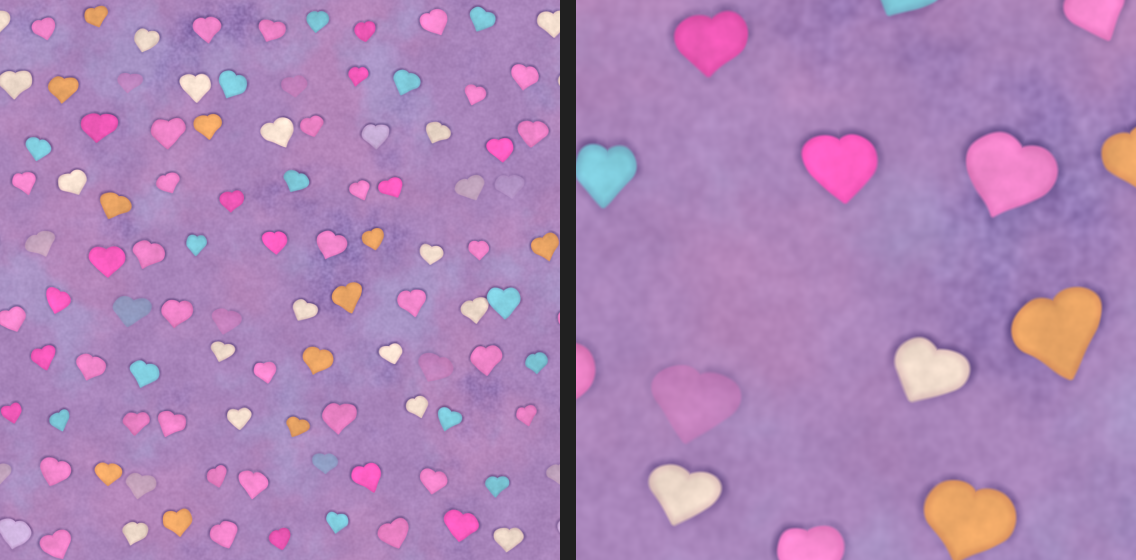
Left, the full canvas; right, a detail of the centre.
This pattern is drawn by a Shadertoy shader. Its source:

```glsl
#define GRID 10.0          // hearts per side, even so that rows wrap
#define JITTER 0.25        // placement scatter, in cells
#define SIZE_MIN 0.29      // heart scale, in cells
#define SIZE_MAX 0.48
#define TILT 0.42          // largest rotation, in radians
#define ROUNDING 0.02      // corner radius, in cells
#define WOBBLE 0.035       // hand-cut outline, in cells
#define RIM 0.33           // strength of the dark outline
#define GRAIN 0.055        // paper grain contrast
#define STAIN 0.75         // strength of the dark washes

const vec3 MAUVE  = vec3(0.66, 0.52, 0.73);
const vec3 ROSE   = vec3(0.71, 0.53, 0.73);
const vec3 MIST   = vec3(0.66, 0.60, 0.79);
const vec3 VIOLET = vec3(0.51, 0.42, 0.68);
const vec3 PINK   = vec3(0.96, 0.53, 0.80);
const vec3 HOT    = vec3(0.98, 0.36, 0.74);
const vec3 CREAM  = vec3(0.97, 0.89, 0.82);
const vec3 AQUA   = vec3(0.50, 0.81, 0.87);
const vec3 AMBER  = vec3(0.95, 0.67, 0.40);
const vec3 LILAC  = vec3(0.80, 0.70, 0.86);

vec3 hash3(vec2 cell, float seed) {
    uvec3 v = uvec3(cell, seed) * 1664525u + 1013904223u;
    for (int i = 0; i < 2; i++) {
        v.x += v.y * v.z;
        v.y += v.z * v.x;
        v.z += v.x * v.y;
        v ^= v >> 16u;
    }
    return vec3(v >> 8u) / 16777216.0;
}

float corner(vec2 cell, vec2 offset, float period, float seed) {
    float angle = 6.2832 * hash3(mod(cell, period), seed).x;
    return dot(vec2(cos(angle), sin(angle)), offset);
}

// Gradient noise that wraps after a whole number of cells
float noise(vec2 uv, float period, float seed) {
    vec2 p = uv * period, i = floor(p), f = p - i;
    vec2 u = f * f * f * (f * (f * 6.0 - 15.0) + 10.0);
    vec2 e = vec2(1.0, 0.0);
    float low = mix(corner(i, f, period, seed), corner(i + e, f - e, period, seed), u.x);
    float high = mix(corner(i + e.yx, f - e.yx, period, seed),
                     corner(i + 1.0, f - 1.0, period, seed), u.x);
    return mix(low, high, u.y);
}

float fbm(vec2 uv, float period, float seed) {
    float sum = 0.0, gain = 1.0;
    for (int i = 0; i < 5; i++) {
        sum += gain * noise(uv, period, seed + float(i));
        period *= 2.0;
        gain *= 0.55;
    }
    return sum;
}

// Signed distance to a heart standing on its tip at the origin
float heartDistance(vec2 p) {
    p.x = abs(p.x);
    if (p.x + p.y > 1.0) return length(p - vec2(0.25, 0.75)) - 0.35355;
    vec2 top = p - vec2(0.0, 1.0);
    vec2 side = p - 0.5 * max(p.x + p.y, 0.0);
    return sqrt(min(dot(top, top), dot(side, side))) * sign(p.x - p.y);
}

vec3 heartColor(float pick) {
    if (pick < 0.34) return PINK;
    if (pick < 0.50) return HOT;
    if (pick < 0.69) return CREAM;
    if (pick < 0.83) return AQUA;
    return pick < 0.95 ? AMBER : LILAC;
}

// Mottled watercolour wash with paper grain
vec3 washColor(vec2 uv, float grain) {
    vec3 color = mix(MAUVE, ROSE, smoothstep(-0.2, 0.5, fbm(uv, 4.0, 10.0)));
    color = mix(color, MIST, 0.75 * smoothstep(0.0, 0.6, fbm(uv, 5.0, 20.0)));
    float stain = smoothstep(0.1, 0.85, fbm(uv, 4.0, 30.0));
    color = mix(color, VIOLET, STAIN * stain);
    color += 0.035 * fbm(uv, 16.0, 40.0);
    return color + GRAIN * grain * (0.6 + 1.2 * stain);
}

void mainImage(out vec4 fragColor, in vec2 fragCoord) {
    vec2 uv = fragCoord / iResolution.xy;
    float grain = noise(uv, 90.0, 50.0) + 0.8 * noise(uv, 180.0, 51.0);
    float brush = fbm(uv, 28.0, 60.0);
    vec2 wobble = WOBBLE * vec2(noise(uv, 36.0, 70.0), noise(uv, 36.0, 71.0));
    float soft = GRID * max(0.9 / iResolution.y, 0.0013);
    vec3 color = washColor(uv, grain);

    vec2 p = uv * GRID, home = floor(p);
    for (int y = -1; y <= 1; y++)
    for (int x = -1; x <= 1; x++) {
        vec2 cell = home + vec2(x, y), id = mod(cell, GRID);
        vec3 place = hash3(id, 1.0), look = hash3(id, 2.0);

        // Staggered, scattered and tilted position
        vec2 center = cell + 0.5 + JITTER * (2.0 * place.xy - 1.0);
        center.x += 0.5 * mod(id.y, 2.0) - 0.25;
        float angle = TILT * (2.0 * place.z - 1.0), c = cos(angle), s = sin(angle);
        float size = mix(SIZE_MIN, SIZE_MAX, pow(look.x, 1.4));
        vec2 q = mat2(c, -s, s, c) * (p - center + wobble) / size;
        q.x += 0.25 * (look.z - 0.5) * q.y;
        q = q * vec2(mix(0.9, 1.08, look.y), 1.03) + vec2(0.0, 0.55);
        float d = heartDistance(q) * size - ROUNDING;

        // Even colour shares along each row, a few hearts faded
        float stride = mod(id.y, 2.0) < 0.5 ? 0.3 : 0.7;
        vec3 paint = heartColor(fract(id.x * stride + hash3(vec2(id.y), 3.0).x));
        paint *= 1.0 + 0.09 * brush + 0.03 * grain + 0.10 * (look.z - 0.5);
        paint = mix(paint, paint * vec3(0.93, 0.88, 0.92), smoothstep(-0.06, 0.0, d));
        float opacity = look.y < 0.07 ? 0.4 : 0.97;

        float rim = smoothstep(0.065, 0.0, d) * mix(0.35, 1.0, smoothstep(0.3, 1.0, q.y));
        color *= 1.0 - RIM * opacity * rim * clamp(0.8 + brush, 0.0, 1.0) * vec3(1.0, 1.1, 0.75);
        color = mix(color, paint, opacity * smoothstep(soft, -soft, d));
    }
    fragColor = vec4(clamp(color, 0.0, 1.0), 1.0);
}
```
